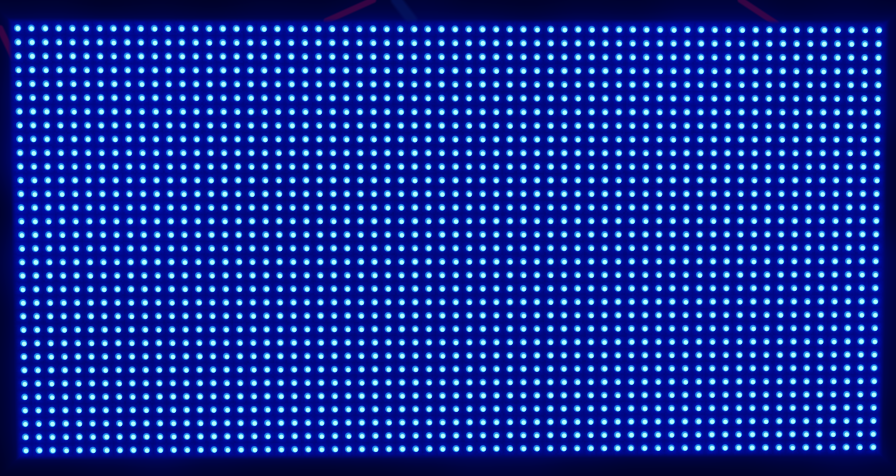
Reproduce this pattern procedurally as a WebGL 2 fragment shader.

```glsl
#version 300 es
precision highp float;
// A lit LED panel of 64 by 32 blue lamps, seen slightly keystoned in the dark.
// A four-cornered frame is inverted to grid coordinates; each cell holds one
// lamp with a pale core, a cyan rim and a soft halo, over a deep blue board.
uniform vec2 u_resolution;
out vec4 fragColor;

float hash(vec2 p) {
  p = fract(p * vec2(0.1031, 0.1137));
  p += dot(p, p.yx + 33.33);
  return fract((p.x + p.y) * p.x * 91.7);
}

float noise(vec2 p) {
  vec2 i = floor(p), f = fract(p);
  f = f * f * (3.0 - 2.0 * f);
  return mix(mix(hash(i), hash(i + vec2(1, 0)), f.x),
             mix(hash(i + vec2(0, 1)), hash(i + vec2(1, 1)), f.x), f.y);
}

// Position within the lamp frame: 0..1 from the first to the last lamp
vec2 panelCoords(vec2 p) {
  vec2 bl = vec2(0.054, 0.054), br = vec2(1.834, 0.061);
  vec2 tl = vec2(0.037, 0.941), tr = vec2(1.846, 0.937);
  vec2 uv = vec2(0.5);
  for (int i = 0; i < 4; i++) {
    float low = mix(bl.y, br.y, uv.x), high = mix(tl.y, tr.y, uv.x);
    uv.y = (p.y - low) / (high - low);
    float left = mix(bl.x, tl.x, uv.y), right = mix(br.x, tr.x, uv.y);
    uv.x = (p.x - left) / (right - left);
  }
  uv.y += 0.023 * uv.y * (1.0 - uv.y);  // rows tighten toward the bottom
  return uv;
}

// Coverage of a thin cable from a to b
float cable(vec2 p, vec2 a, vec2 b, float width) {
  vec2 ab = b - a;
  float t = clamp(dot(p - a, ab) / dot(ab, ab), 0.0, 1.0);
  return 1.0 - smoothstep(width * 0.4, width, length(p - a - ab * t));
}

// Soft disc: one inside the radius, zero beyond it
float disc(float d, float radius, float blur) {
  return 1.0 - smoothstep(radius - blur, radius + blur, d);
}

void main() {
  vec2 p = gl_FragCoord.xy / u_resolution.y;
  vec2 grid = panelCoords(p) * vec2(63.0, 31.0);
  vec2 id = clamp(floor(grid + 0.5), vec2(0.0), vec2(63.0, 31.0));
  vec2 q = grid - id;
  float blur = max(0.04, 18.0 / u_resolution.y);

  // Distance outside the board, in cells
  vec2 over = abs(grid - vec2(31.5, 15.5)) - vec2(32.0, 16.0);
  float outside = max(over.x, over.y);
  float board = 1.0 - smoothstep(-0.15, 0.3, outside);

  // Dark surround with spilled light and a few loose cables
  vec3 color = mix(vec3(0.0, 0.008, 0.16), vec3(0.0, 0.02, 0.38),
                   exp(-1.1 * max(outside, 0.0)));
  color *= 0.8 + 0.4 * noise(p * 9.0);
  float red = cable(p, vec2(0.686, 0.956), vec2(0.784, 1.0), 0.009)
            + cable(p, vec2(1.556, 1.0), vec2(1.630, 0.951), 0.009)
            + cable(p, vec2(0.0, 0.94), vec2(0.030, 0.877), 0.010);
  color = mix(color, vec3(0.30, 0.02, 0.28), 0.7 * min(red, 1.0));
  float ribbon = cable(p, vec2(0.833, 1.0), vec2(0.865, 0.958), 0.016);
  color = mix(color, vec3(0.02, 0.10, 0.40), 0.6 * ribbon);

  // Board: darker between lamps, uneven glow across the panel
  float d = length(q);
  float halo = exp(-7.0 * d * d);
  vec3 blue = mix(vec3(0.0, 0.02, 0.50), vec3(0.0, 0.08, 0.75), halo);
  blue *= 0.93 + 0.14 * noise(p * 3.5 + 4.0);
  blue *= 0.97 + 0.06 * hash(floor(grid * 6.0) + 70.0);
  color = mix(color, blue, board);

  // Lamp: nested discs, with the hot spot drifting low and right
  float vary = hash(id + 11.0);
  float size = 0.96 + 0.08 * vary;
  vec2 drift = vec2(0.03, -0.04) + 0.03 * (vec2(hash(id + 23.0), vary) - 0.5);
  float core = length(q - drift);
  color = mix(color, vec3(0.05, 0.35, 0.83), disc(d, 0.27 * size, blur));
  color = mix(color, vec3(0.15, 0.58, 0.92), disc(d, 0.225 * size, blur));
  color = mix(color, vec3(0.32, 0.79, 0.97), disc(core, 0.19 * size, blur));
  color = mix(color, vec3(0.72, 0.99, 0.99), disc(core, 0.155 * size, blur));
  fragColor = vec4(color, 1.0);
}
```
